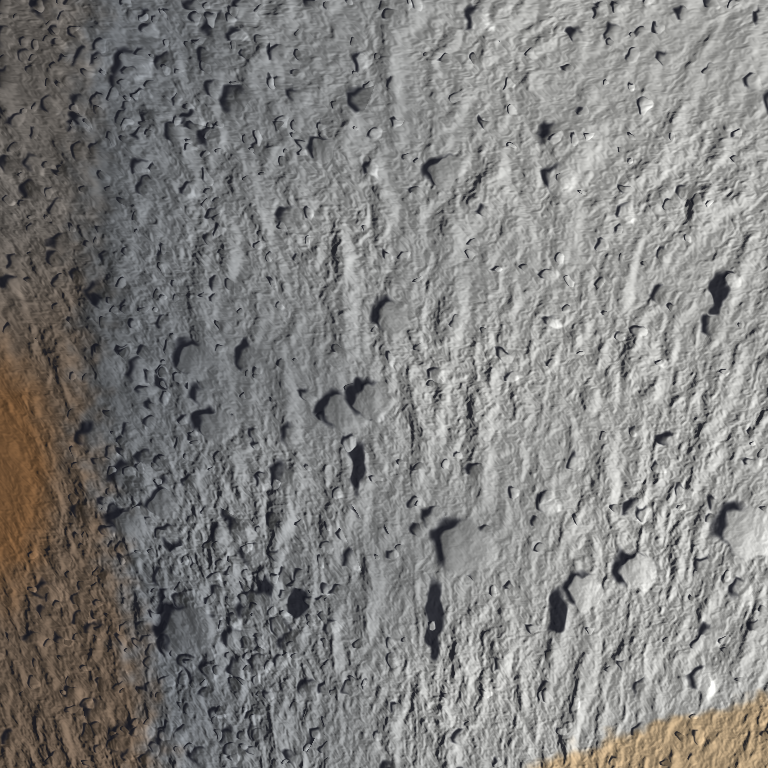
Write a WebGL 2 fragment shader that draws this texture.

```glsl
#version 300 es
precision highp float;
// Sunlit grey scree slope with clodded mud, shadowed boulders and brown soil margins.
uniform vec2 u_resolution;
out vec4 fragColor;

const vec2 LIGHT_DIR = vec2(0.90, -0.43);
const vec3 SLATE = vec3(0.41, 0.42, 0.43);
const vec3 PALE_MUD = vec3(0.61, 0.61, 0.60);
const vec3 BROWN = vec3(0.35, 0.30, 0.255);
const vec3 DARK_RUBBLE = vec3(0.35, 0.335, 0.32);
const vec3 OCHRE = vec3(0.41, 0.30, 0.20);
const vec3 SAND = vec3(0.62, 0.54, 0.43);
const vec3 SHADOW = vec3(0.09, 0.095, 0.125);
const float RELIEF_FREQ = 23.0;
const float RELIEF_GAIN = 0.24;
const int BOULDER_COUNT = 14;
const int HOLLOW_COUNT = 9;
// Large boulders: centre and radius.
const vec3 BOULDERS[BOULDER_COUNT] = vec3[](
  vec3(0.515, 0.585, 0.022), vec3(0.420, 0.803, 0.015), vec3(0.582, 0.775, 0.019),
  vec3(0.256, 0.530, 0.023), vec3(0.446, 0.462, 0.027), vec3(0.487, 0.480, 0.024),
  vec3(0.610, 0.288, 0.032), vec3(0.978, 0.307, 0.032), vec3(0.765, 0.230, 0.022),
  vec3(0.833, 0.255, 0.025), vec3(0.280, 0.447, 0.022), vec3(0.250, 0.180, 0.030),
  vec3(0.170, 0.320, 0.024), vec3(0.217, 0.344, 0.016));
// Dark hollows: centre and half height.
const vec3 HOLLOWS[HOLLOW_COUNT] = vec3[](
  vec3(0.215, 0.200, 0.055), vec3(0.565, 0.195, 0.060), vec3(0.345, 0.225, 0.030),
  vec3(0.390, 0.215, 0.025), vec3(0.467, 0.395, 0.035), vec3(0.225, 0.295, 0.020),
  vec3(0.208, 0.497, 0.015), vec3(0.725, 0.205, 0.035), vec3(0.935, 0.620, 0.030));

float hash(vec2 p) {
  vec3 q = fract(vec3(p.xyx) * 0.1031);
  q += dot(q, q.yzx + 33.33);
  return fract((q.x + q.y) * q.z);
}

float cornerSlope(vec2 cell, vec2 offset) {
  float a = 6.2832 * hash(cell);
  return dot(vec2(cos(a), sin(a)), offset);
}

float gradientNoise(vec2 p) {
  vec2 i = floor(p), f = fract(p), o = vec2(1.0, 0.0);
  vec2 u = f * f * f * (f * (f * 6.0 - 15.0) + 10.0);
  return mix(mix(cornerSlope(i, f), cornerSlope(i + o.xy, f - o.xy), u.x),
             mix(cornerSlope(i + o.yx, f - o.yx), cornerSlope(i + 1.0, f - 1.0), u.x), u.y);
}

// Ground height: leaning streaks at coarse scale, round clods with sharp creases when finer.
float groundHeight(vec2 p) {
  vec2 s = vec2(p.x - mix(-0.40, 0.28, p.x) * (p.y - 0.5), p.y);
  float height = 0.0, amp = 1.0, freq = RELIEF_FREQ;
  for (int i = 0; i < 4; i++) {
    float n = gradientNoise(s * freq * vec2(1.0, 0.45 + 0.18 * float(i)) + 19.7 * float(i));
    height += amp * (0.5 * n + sqrt(n * n + 0.004));
    s += 0.14 / freq * vec2(n, -n);
    amp *= 0.54;
    freq *= 1.95;
  }
  return height;
}

// Irregular faceted outline, equal to one on the edge of the stone.
float stoneRadius(vec2 d, float seed) {
  float reach = 0.0;
  for (int i = 0; i < 6; i++) {
    float a = 1.0472 * float(i) + 6.0 * seed;
    float facet = 0.8 + 0.6 * hash(vec2(float(i) + 3.0, seed * 91.0));
    reach = max(reach, dot(d, vec2(cos(a), sin(a))) * facet);
  }
  return mix(reach, length(d), 0.3);
}

// Shadow first, then the lit body.
vec3 addStone(vec3 col, vec2 d, float seed, vec3 tint, float softness) {
  if (dot(d, d) > 5.0) return col;
  float shadowRadius = stoneRadius(d + LIGHT_DIR * 0.62, seed);
  col = mix(col, SHADOW, 0.9 * (1.0 - smoothstep(0.7, 1.1, shadowRadius)));
  float body = 1.0 - smoothstep(1.0 - softness, 1.0 + softness, stoneRadius(d, seed));
  return mix(col, tint * (1.0 + 0.22 * dot(d, LIGHT_DIR)), body);
}

float blob(vec2 p, vec2 centre, vec2 size) {
  vec2 d = (p - centre) / size;
  return exp(-dot(d, d));
}

void main() {
  vec2 p = gl_FragCoord.xy / u_resolution;
  float broad = gradientNoise(p * 5.0 + 8.0);
  float ragged = gradientNoise(p * 28.0) + 0.6 * gradientNoise(p * 65.0);
  float crumbs = gradientNoise(p * 40.0 + 31.0) + 0.6 * gradientNoise(p * 85.0);
  vec2 warped = p + 0.010 * vec2(ragged, crumbs);

  // Regions: left soil, lower-right sand and loose rubble.
  float fromSoil = p.x - 0.122 - 0.085 * (1.0 - smoothstep(0.0, 0.5, p.y)) - 0.04 * ragged;
  float soil = 1.0 - smoothstep(-0.045, 0.03, fromSoil);
  float sandEdge = 0.28 * (p.x - 0.66) + 0.02 * ragged;
  float sand = (1.0 - smoothstep(-0.01, 0.01, p.y - sandEdge)) * smoothstep(0.67, 0.71, p.x);
  float rubble = min(1.0, blob(p, vec2(0.28, 0.14), vec2(0.17, 0.22))
    + 0.6 * blob(p, vec2(0.15, 0.95), vec2(0.27, 0.20))
    + 0.5 * blob(p, vec2(0.20, 0.55), vec2(0.09, 0.22)));

  // Base colours.
  float paleness = smoothstep(0.08, 0.82, p.x + 0.16 * broad) - 0.3 * rubble;
  vec3 albedo = mix(SLATE, PALE_MUD, clamp(paleness, -0.25, 1.0));
  vec3 earth = mix(BROWN, DARK_RUBBLE, smoothstep(0.45, 0.75, p.y));
  float ochre = blob(p, vec2(0.0, 0.38), vec2(0.075, 0.17));
  earth = mix(earth, OCHRE, smoothstep(0.2, 0.75, ochre + 0.12 * ragged));
  albedo = mix(mix(albedo, earth, soil), SAND, sand);
  albedo *= 1.0 - 0.25 * blob(vec2(fromSoil, p.y), vec2(0.01, 0.60), vec2(0.03, 0.28));

  // Directional relief and its dark creases.
  float stride = 0.003;
  float rise = groundHeight(p) - groundHeight(p + LIGHT_DIR * stride);
  float rough = 0.85 + 0.4 * rubble + 0.7 * broad + 0.2 * soil - 0.75 * ochre * soil;
  float slope = rise / (stride * RELIEF_FREQ) * max(rough, 0.35);
  float shade = slope / (1.0 + 0.22 * abs(slope));
  vec3 col = albedo * (1.04 + RELIEF_GAIN * shade);
  col = mix(col, SHADOW, 0.75 * smoothstep(1.3, 3.2, -slope));
  for (int i = 0; i < HOLLOW_COUNT; i++) {
    vec3 h = HOLLOWS[i];
    float depth = blob(warped, h.xy, vec2(0.013, h.z)) + 0.25 * crumbs;
    col = mix(col, SHADOW, 0.85 * smoothstep(0.35, 0.65, depth));
  }

  // Scattered stones, from coarse to fine.
  float chance = 0.07 + 0.45 * rubble + 0.08 * soil - 0.25 * ochre;
  for (int k = 0; k < 27; k++) {
    float layer = float(k / 9);
    vec2 q = warped * 20.0 * pow(1.7, layer);
    vec2 cell = floor(q) + vec2(k % 3 - 1, (k / 3) % 3 - 1);
    vec2 key = cell + 71.0 * layer;
    if (hash(key + 40.0) > chance) continue;
    float seed = hash(key + 5.0);
    vec2 centre = cell + 0.25 + 0.5 * vec2(hash(key + 11.0), hash(key + 23.0));
    vec3 tint = albedo * (0.85 + 0.45 * hash(key + 67.0) + 0.18 * shade);
    col = addStone(col, (q - centre) / mix(0.22, 0.42, seed), seed, tint, 0.25);
  }

  // Large boulders; the ones to the right are paler.
  for (int i = 0; i < BOULDER_COUNT; i++) {
    vec3 b = BOULDERS[i];
    vec3 tint = albedo * (1.0 + 0.25 * smoothstep(0.65, 0.80, b.x) + 0.13 * shade);
    col = addStone(col, (warped - b.xy) / b.z, fract(float(i) * 0.618), tint, 0.1);
  }
  fragColor = vec4(clamp(col, 0.0, 1.0), 1.0);
}
```
